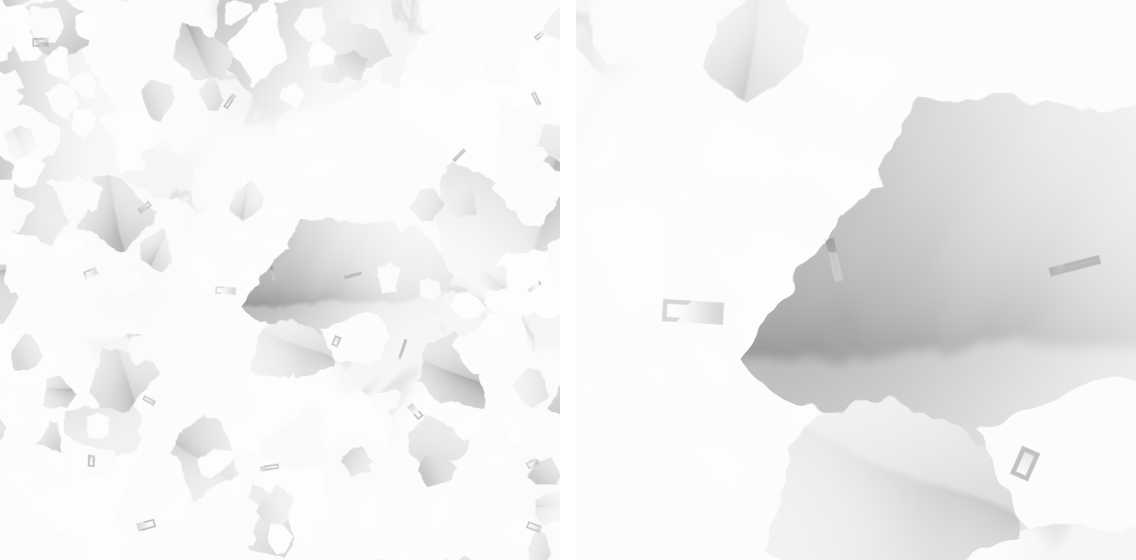
Left, the full canvas; right, a detail of the centre.
Reproduce this texture map procedurally as a WebGL 2 fragment shader.

```glsl
#version 300 es
precision highp float;
// Pale occlusion map: torn, softly shaded grey flakes scattered over white.

#define WHITE 0.994
#define LARGE_CELLS 2.7
#define MEDIUM_CELLS 7.0
#define SMALL_CELLS 15.0
#define DEBRIS_CELLS 9.0
#define DEBRIS_SHARE 0.17
#define RAGGEDNESS 0.016
#define FOLD_SHARE 0.4
#define CALM_CENTRE vec2(0.56, 0.62)

uniform vec2 u_resolution;
out vec4 fragColor;

const float TAU = 6.2831853;

float hash(vec2 p) {
  vec3 q = fract(p.xyx * vec3(0.1031, 0.1030, 0.0973));
  q += dot(q, q.yzx + 33.33);
  return fract((q.x + q.y) * q.z);
}

vec2 hash2(vec2 p) {
  return vec2(hash(p), hash(p + 47.3));
}

float noise(vec2 p) {
  vec2 i = floor(p), f = fract(p);
  f = f * f * (3.0 - 2.0 * f);
  return mix(mix(hash(i), hash(i + vec2(1, 0)), f.x),
             mix(hash(i + vec2(0, 1)), hash(i + vec2(1, 1)), f.x), f.y);
}

float fbm(vec2 p) {
  float sum = 0.0, amp = 0.5;
  for (int i = 0; i < 4; i++) {
    sum += amp * noise(p);
    p = p * 2.1 + 13.7;
    amp *= 0.5;
  }
  return sum;
}

vec2 heading(float turn) {
  return vec2(cos(turn * TAU), sin(turn * TAU));
}

// Irregular convex polygon built from half planes at random offsets
float flakeDistance(vec2 q, vec2 id) {
  float d = -1.0, spin = hash(id + 5.1);
  for (int k = 0; k < 6; k++) {
    vec2 r = hash2(id + float(k) * 7.7 + 2.0);
    vec2 side = heading(spin + (float(k) + 0.6 * r.x) / 6.0);
    d = max(d, dot(q, side) - mix(0.24, 0.52, r.y));
  }
  return d;
}

// Darkness inside a flake: a slope fading to white, sometimes with a fold
float flakeShade(vec2 q, vec2 id, float wrinkle, float fade) {
  vec2 dir = heading(hash(id + 9.4));
  float slope = smoothstep(-0.45, 0.5, dot(q, dir));
  float shade = mix(0.75 + 0.25 * slope, slope * slope, fade);
  float across = dot(q, vec2(-dir.y, dir.x)) + 0.12 * q.x * q.y + 0.12 * (wrinkle - 0.5);
  float lit = smoothstep(-0.015, 0.025, across);
  float fold = exp(-5.0 * abs(across)) * mix(0.85, 0.35, lit);
  shade = mix(shade, shade * 0.6 + fold * (0.3 + 0.7 * slope), step(hash(id + 3.8), FOLD_SHARE));
  return shade * (0.85 + 0.3 * wrinkle);
}

// One layer of flakes; white ones cut into the grey ones beneath
float flakes(float tone, vec2 uv, float cells, float greyShare, float depth,
             float fade, vec2 calm, float rag, float wrinkle) {
  vec2 p = uv * cells, base = floor(p);
  float aa = cells / u_resolution.y;
  for (int j = -1; j <= 1; j++)
  for (int i = -1; i <= 1; i++) {
    vec2 cell = base + vec2(i, j);
    vec2 id = cell + cells * 11.0;
    vec2 centre = cell + mix(vec2(0.2), vec2(0.8), hash2(id));
    float rim = smoothstep(calm.x, calm.y, distance(centre / cells, CALM_CENTRE));
    if (hash(id + 21.0) > mix(0.2, 1.0, rim)) continue;
    vec2 q = p - centre;
    float d = flakeDistance(q, id) + rag * min(cells, 9.0);
    float grey = step(hash(id + 31.0), greyShare);
    float dark = depth * mix(0.45, 1.3, hash(id + 41.0));
    float shade = mix(0.012 * hash(id + 51.0), dark * flakeShade(q, id, wrinkle, fade), grey);
    tone = mix(tone, WHITE - shade, 1.0 - smoothstep(-aa, aa, d));
  }
  return tone;
}

// Small broken frames and slivers with hard edges
float debris(float tone, vec2 uv, float rag) {
  vec2 p = uv * DEBRIS_CELLS, id = floor(p) + 300.0;
  vec2 q = fract(p) - mix(vec2(0.3), vec2(0.7), hash2(id));
  vec2 dir = heading(hash(id + 6.0));
  q = vec2(dot(q, dir), dot(q, vec2(-dir.y, dir.x)));
  vec2 size = mix(vec2(0.07, 0.02), vec2(0.18, 0.07), hash2(id + 8.0));
  vec2 e = abs(q) - size;
  float box = max(e.x, e.y);
  float d = max(abs(box + 0.012) - 0.012, 0.4 * q.x - 0.3 * q.y + 6.0 * rag - 0.02);
  float aa = DEBRIS_CELLS / u_resolution.y;
  float present = step(hash(id + 12.0), DEBRIS_SHARE);
  float fill = (1.0 - smoothstep(-aa, aa, box)) * smoothstep(-0.1, 0.2, q.x);
  tone -= 0.16 * present * fill;
  return mix(tone, 0.7 + 0.15 * hash(id + 15.0), present * (1.0 - smoothstep(-aa, aa, d)));
}

void main() {
  vec2 uv = gl_FragCoord.xy / u_resolution.y;
  float rag = RAGGEDNESS * (noise(uv * 22.0) + 0.5 * noise(uv * 65.0) + 0.2 * noise(uv * 150.0) - 0.85);
  float wrinkle = fbm(uv * vec2(11.0, 8.0) + 2.0 * noise(uv * 5.0));

  // Faint clouds and one kind of crumpled area on the white ground
  float crumple = smoothstep(0.62, 0.8, noise(uv * 4.5 + 8.0));
  float ridge = 1.0 - smoothstep(0.0, 0.09, abs(wrinkle - 0.48));
  float tone = WHITE - 0.012 * wrinkle - crumple * (0.025 + 0.07 * ridge);

  tone = flakes(tone, uv, LARGE_CELLS, 0.5, 0.24, 0.9, vec2(-1.0, 0.0), rag, wrinkle);
  tone = flakes(tone, uv, MEDIUM_CELLS, 0.4, 0.19, 0.35, vec2(0.08, 0.42), rag, wrinkle);
  tone = flakes(tone, uv, SMALL_CELLS, 0.25, 0.18, 0.4, vec2(0.36, 0.7), rag, wrinkle);
  tone = debris(tone, uv, rag);
  fragColor = vec4(vec3(clamp(tone, 0.0, 1.0)), 1.0);
}
```
